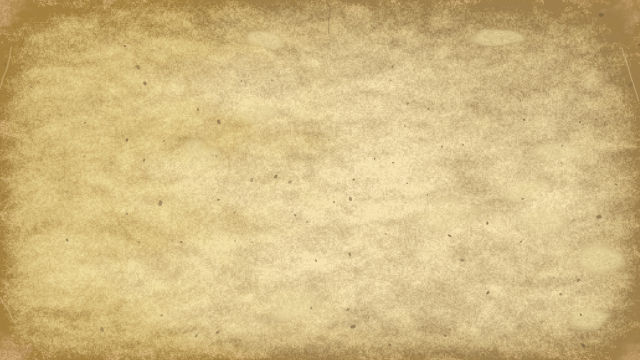
Write a Shadertoy shader that draws this texture.

```glsl
const vec3 WARM_DARK = vec3(0.68, 0.55, 0.29);
const vec3 WARM_MID = vec3(0.82, 0.71, 0.45);
const vec3 WARM_LIGHT = vec3(0.90, 0.82, 0.57);
const vec3 COOL_DARK = vec3(0.66, 0.55, 0.36);
const vec3 COOL_MID = vec3(0.80, 0.71, 0.51);
const vec3 COOL_LIGHT = vec3(0.92, 0.84, 0.65);
const vec3 STAIN_PALE = vec3(0.91, 0.84, 0.62);
const vec3 WORN_PINK = vec3(0.80, 0.65, 0.46);
const vec3 SPECK_BROWN = vec3(0.48, 0.38, 0.25);
const float GRAIN_SCALE = 290.0;
const float GRAIN_AMOUNT = 0.42;
const float FIBRE_AMOUNT = 0.85;
const float MOTTLE_AMOUNT = 0.75;
const float EDGE_AMOUNT = 0.85;
const float SPECK_CELLS = 19.0;
const vec2 SPECK_CENTER = vec2(1.0, 0.47);
const vec4 EDGE_WIDTHS = vec4(0.075, 0.10, 0.070, 0.12); // left, right, bottom, top

// Pale stains: centre, then radii, in units of canvas height
const int STAINS = 11;
const vec4 STAIN[STAINS] = vec4[STAINS](
    vec4(0.550, 0.556, 0.047, 0.036), vec4(1.240, 0.400, 0.070, 0.042),
    vec4(1.510, 0.394, 0.056, 0.038), vec4(1.672, 0.280, 0.062, 0.040),
    vec4(1.465, 0.472, 0.060, 0.026), vec4(0.740, 0.890, 0.052, 0.022),
    vec4(1.380, 0.896, 0.070, 0.020), vec4(1.630, 0.120, 0.050, 0.032),
    vec4(0.815, 0.150, 0.060, 0.042), vec4(1.560, 0.578, 0.065, 0.020),
    vec4(0.705, 0.695, 0.055, 0.032));

// Creases: start and end points
const int CREASES = 4;
const vec4 CREASE[CREASES] = vec4[CREASES](
    vec4(0.914, 0.975, 0.919, 0.912), vec4(0.000, 0.180, 0.032, 0.095),
    vec4(1.742, 0.860, 1.772, 0.710), vec4(0.038, 0.870, 0.008, 0.750));

float hash(vec2 p) {
    vec3 q = fract(p.xyx * 0.1031);
    q += dot(q, q.yzx + 33.33);
    return fract((q.x + q.y) * q.z);
}

float noise(vec2 p) {
    vec2 i = floor(p), f = fract(p);
    f = f * f * (3.0 - 2.0 * f);
    return mix(mix(hash(i), hash(i + vec2(1, 0)), f.x),
               mix(hash(i + vec2(0, 1)), hash(i + 1.0), f.x), f.y);
}

float fbm(vec2 p) {
    float sum = 0.0, weight = 0.5;
    for (int i = 0; i < 5; i++) {
        sum += weight * noise(p);
        p = mat2(1.6, 1.2, -1.2, 1.6) * p + 7.3;
        weight *= 0.5;
    }
    return sum;
}

float segmentDistance(vec2 p, vec2 a, vec2 b) {
    vec2 ab = b - a;
    return length(p - a - ab * clamp(dot(p - a, ab) / dot(ab, ab), 0.0, 1.0));
}

float speckMask(vec2 p, float px) {
    vec2 cell = floor(p * SPECK_CELLS);
    vec2 jitter = vec2(hash(cell + 11.0), hash(cell + 29.0));
    vec2 d = p - (cell + 0.2 + 0.6 * jitter) / SPECK_CELLS;
    float angle = 6.2832 * hash(cell + 47.0), c = cos(angle), s = sin(angle);
    d = mat2(c, s, -s, c) * d * vec2(1.0, 1.5);
    vec2 spread = (p - SPECK_CENTER) / vec2(0.40, 0.24);
    float chance = 0.10 + 0.28 * exp(-dot(spread, spread));
    float size = hash(cell + 71.0);
    float radius = mix(0.0025, 0.0075, size * size);
    float shape = length(d) + 0.004 * (noise(p * 180.0) - 0.5);
    return step(hash(cell + 83.0), chance) * (0.35 + 0.45 * jitter.x)
         * (1.0 - smoothstep(radius - px, radius + px, shape));
}

void mainImage(out vec4 fragColor, in vec2 fragCoord) {
    float px = 1.0 / iResolution.y, aspect = iResolution.x * px;
    vec2 p = fragCoord * px;
    // Cloudy mottling, streaked fibres and grain
    vec2 warp = vec2(fbm(p * 4.0), fbm(p * 4.0 + 19.0)) - 0.5;
    float cloud = fbm(p * vec2(4.5, 8.0) + warp * 1.2) - 0.48;
    float fibre = fbm(p * vec2(18.0, 36.0) + warp * 4.0) - 0.48;
    float grain = noise(p * GRAIN_SCALE) + 0.6 * noise(p * 0.45 * GRAIN_SCALE + 31.0) - 0.8;
    // Uneven darkening from the four sides and the upper right
    vec4 sides = max(vec4(p.x, aspect - p.x, p.y, 1.0 - p.y), 0.0);
    float edge = dot(exp(-sides / EDGE_WIDTHS), vec4(1.0));
    vec2 q = (p - vec2(0.92, 0.45)) / vec2(0.95, 0.60);
    float tone = 0.90 - EDGE_AMOUNT * edge * (1.0 + cloud) - 0.13 * dot(q, q);
    tone -= 0.18 * smoothstep(0.9, 1.6, p.x) * smoothstep(0.45, 0.95, p.y);
    tone += MOTTLE_AMOUNT * cloud + FIBRE_AMOUNT * fibre + GRAIN_AMOUNT * grain;
    tone = clamp(tone, -0.15, 1.2);
    // Golden left and rim, pale neutral right
    float warmth = 1.0 - smoothstep(0.2, 1.15, p.x + 0.7 * cloud);
    warmth = clamp(warmth + 0.30 * edge + 0.8 * fibre, 0.0, 1.0);
    vec3 mid = mix(COOL_MID, WARM_MID, warmth);
    vec3 color = tone < 0.5 ? mix(mix(COOL_DARK, WARM_DARK, warmth), mid, tone * 2.0)
                            : mix(mid, mix(COOL_LIGHT, WARM_LIGHT, warmth), tone * 2.0 - 1.0);
    // Ragged pale stains
    float stain = 0.0, rough = 1.5 * fibre + 0.6 * cloud + 0.35 * grain;
    for (int i = 0; i < STAINS; i++) {
        float r = length((p - STAIN[i].xy) / STAIN[i].zw) + rough;
        stain = max(stain, 1.0 - smoothstep(0.75, 1.15, r));
    }
    color = mix(color, STAIN_PALE + 0.06 * grain, 0.65 * stain);
    // Rubbed corners and flecked rim
    vec2 near = min(sides.xz, sides.yw);
    float worn = 1.0 - smoothstep(0.02, 0.09, length(near) + 0.14 * cloud + 0.12 * fibre);
    float rim = 1.0 - smoothstep(0.0, 0.06, min(near.x, near.y));
    worn = max(worn, 0.6 * rim * smoothstep(0.10, 0.25, fibre + 0.2 * grain));
    color = mix(color, WORN_PINK + 0.15 * grain, 0.7 * worn);
    // Creases, pale near the sides and dark inside, then specks
    for (int i = 0; i < CREASES; i++) {
        float d = segmentDistance(p + warp * 0.06, CREASE[i].xy, CREASE[i].zw);
        vec3 ink = near.x < 0.1 ? COOL_LIGHT : SPECK_BROWN;
        color = mix(color, ink, 0.35 * (1.0 - smoothstep(0.0003, 0.001 + px, d)));
    }
    color = mix(color, SPECK_BROWN, speckMask(p, px));
    fragColor = vec4(clamp(color, 0.0, 1.0), 1.0);
}
```
